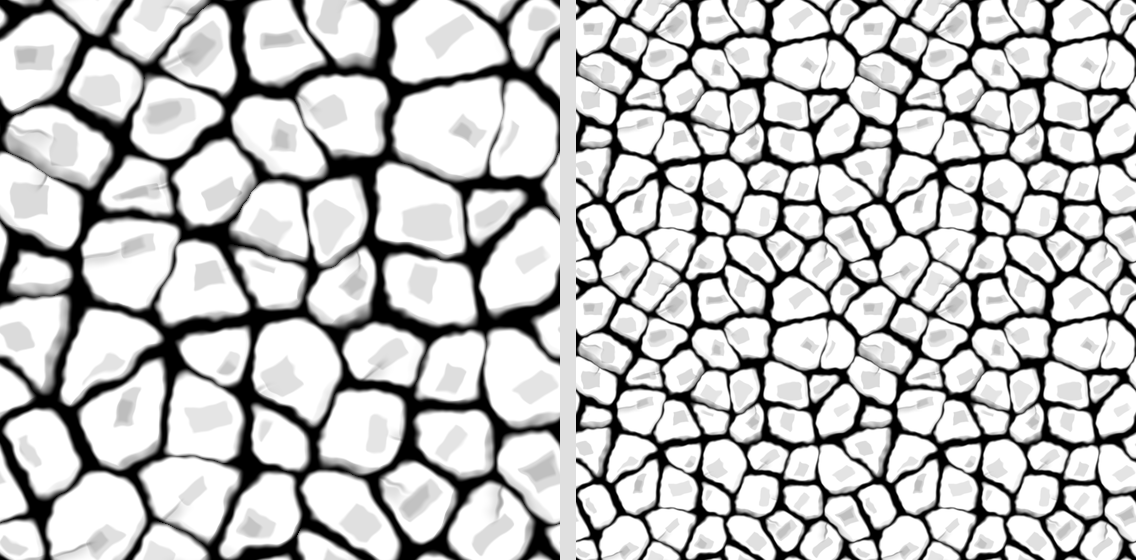
Left: one tile. Right: repeated 2 by 2.
This texture map is drawn by a WebGL 1 fragment shader. Its source:

```glsl
precision highp float;
uniform vec2 u_resolution;

#define CELLS 7.0          // stones per side, whole number
#define JITTER 0.86        // irregularity of stone centres
#define SIZE_SPREAD 0.30   // difference between big and small stones
#define ROUNDING 17.0      // lower is rounder
#define JOINT_MIN -0.030   // half width of the joints, in cells
#define JOINT_MAX 0.042
#define EDGE_SOFT 0.078    // blur from joint to stone
#define ROUGHNESS 0.11     // waviness of the outlines
#define BEVEL 0.22         // reach of the shaded lower sides
#define PATCH_TONE 0.875   // grey of the worn faces
#define STONE_TONE 1.0
#define SHADE_DIR vec2(0.42, -0.91)

vec2 wrapCell(vec2 c, float period) {
  return floor(mod(c + 0.5, period));
}

vec3 hash3(vec2 c) {
  vec3 q = vec3(dot(c, vec2(127.1, 311.7)), dot(c, vec2(269.5, 183.3)), dot(c, vec2(419.2, 371.9)));
  return fract(sin(q) * 43758.55);
}

float cornerSlope(vec2 cell, vec2 corner, vec2 f, float period) {
  float a = 6.2832 * hash3(wrapCell(cell + corner, period) + period).x;
  return dot(vec2(cos(a), sin(a)), f - corner);
}

// Gradient noise that repeats after a whole period
float noise(vec2 p, float period) {
  vec2 i = floor(p), f = p - i;
  vec2 u = f * f * f * (f * (f * 6.0 - 15.0) + 10.0);
  float low = mix(cornerSlope(i, vec2(0.0), f, period), cornerSlope(i, vec2(1.0, 0.0), f, period), u.x);
  float high = mix(cornerSlope(i, vec2(0.0, 1.0), f, period), cornerSlope(i, vec2(1.0), f, period), u.x);
  return mix(low, high, u.y);
}

// Centre of a stone in xy, weight in z
vec3 stoneSite(vec2 cell) {
  vec3 h = hash3(wrapCell(cell, CELLS));
  return vec3(cell + 0.5 + JITTER * (h.xy - 0.5), SIZE_SPREAD * h.z);
}

vec2 turn(vec2 v, float a) {
  return vec2(cos(a) * v.x + sin(a) * v.y, cos(a) * v.y - sin(a) * v.x);
}

float boxDistance(vec2 p, vec2 halfSize) {
  vec2 d = abs(p) - halfSize;
  return length(max(d, 0.0)) + min(max(d.x, d.y), 0.0);
}

void main() {
  vec2 uv = gl_FragCoord.xy / u_resolution;
  vec2 p = uv * CELLS;

  // Uneven outlines
  float coarse = noise(p * 2.0, CELLS * 2.0);
  float coarseY = noise(p * 2.0 + 5.37, CELLS * 2.0);
  float fine = noise(p * 6.0, CELLS * 6.0);
  float fineY = noise(p * 6.0 + 3.61, CELLS * 6.0);
  p += ROUGHNESS * (vec2(coarse, coarseY) + 0.28 * vec2(fine, fineY));

  // Stone that owns this point
  vec2 home = floor(p), cell = home;
  vec3 site = vec3(0.0);
  float best = 100.0;
  for (int y = -2; y <= 2; y++) {
    for (int x = -2; x <= 2; x++) {
      vec2 c = home + vec2(float(x), float(y));
      vec3 s = stoneSite(c);
      float d = dot(p - s.xy, p - s.xy) - s.z;
      if (d < best) { best = d; cell = c; site = s; }
    }
  }
  vec2 id = wrapCell(cell, CELLS);

  // Rounded distance to the joints, and bevels on the lower sides
  float sum = 0.0, bevel = 0.0;
  for (int y = -2; y <= 2; y++) {
    for (int x = -2; x <= 2; x++) {
      if (x == 0 && y == 0) continue;
      vec2 c = cell + vec2(float(x), float(y));
      vec3 s = stoneSite(c);
      vec2 across = s.xy - site.xy;
      float span = max(length(across), 0.05);
      float d = (dot(p - s.xy, p - s.xy) - s.z - best) / (2.0 * span);
      vec3 pair = hash3(id + wrapCell(c, CELLS) + 31.0);
      sum += exp(-ROUNDING * (d - mix(JOINT_MIN, JOINT_MAX, pair.x)));
      float reach = BEVEL * (0.35 + 0.65 * pair.y) + 0.07 * coarse;
      float facing = smoothstep(0.1, 0.75, dot(across / span, SHADE_DIR)) * smoothstep(0.1, 0.6, pair.z);
      float depth = clamp(1.0 - d / max(reach, 0.02), 0.0, 1.0);
      bevel = max(bevel, facing * smoothstep(0.0, 0.22, depth) * (0.13 + 0.38 * depth));
    }
  }
  float edge = -log(sum) / ROUNDING + 0.045 * coarseY + 0.02 * fine;

  // Worn face with a darker core on some stones
  vec3 look = hash3(id + 57.0), kind = hash3(id + 83.0);
  vec2 local = p - site.xy + 0.05 * vec2(fineY, coarse);
  vec2 q = turn(local, 0.75 + 1.5 * (look.x - 0.5));
  vec2 size = vec2(0.13 + 0.15 * look.y, 0.07 + 0.12 * look.z);
  float inside = smoothstep(0.12, 0.17, edge);
  float face = inside * (1.0 - smoothstep(0.01, 0.045, boxDistance(q, size)));
  float core = inside * (1.0 - smoothstep(0.0, 0.06, boxDistance(q + size * vec2(0.3, -0.2), size * 0.5)));
  float tone = mix(STONE_TONE, PATCH_TONE + 0.05 * (kind.x - 0.5), face);
  tone -= 0.11 * core * step(0.68, kind.y);

  // Cracks with a soft shade along one side
  vec2 k = turn(local, 6.2832 * kind.x);
  float along = smoothstep(0.06, 0.36, k.x) * step(0.55, kind.z);
  float line = 1.0 - smoothstep(0.0, 0.04, abs(k.y + 0.08 * coarse));
  float side = smoothstep(0.0, 0.03, k.y) * (1.0 - smoothstep(0.03, 0.22, k.y));
  tone -= along * (0.22 * line + 0.13 * side);

  tone -= bevel * (1.0 + 0.7 * fine);
  tone *= smoothstep(0.0, EDGE_SOFT, edge);
  gl_FragColor = vec4(vec3(clamp(tone, 0.0, 1.0)), 1.0);
}
```
